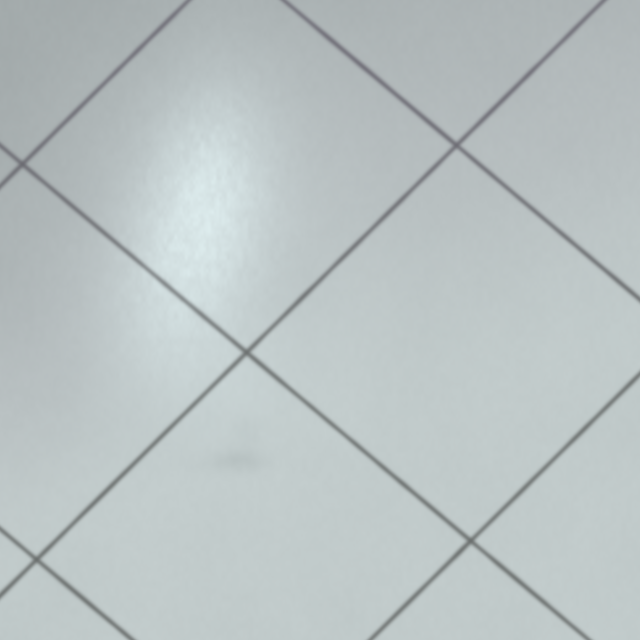
Reproduce this texture procedurally as a Shadertoy shader.

```glsl
float hash(vec2 p) {
    vec3 h = fract(vec3(p.xyx) * 0.1031);
    h += dot(h, h.yzx + 33.33);
    return fract((h.x + h.y) * h.z);
}

float valueNoise(vec2 p) {
    vec2 cell = floor(p), f = fract(p);
    f = f * f * (3.0 - 2.0 * f);
    float low = mix(hash(cell), hash(cell + vec2(1, 0)), f.x);
    float high = mix(hash(cell + vec2(0, 1)), hash(cell + vec2(1, 1)), f.x);
    return mix(low, high, f.y);
}

// Noise in the range -1 to 1, summed over octaves
float fractalNoise(vec2 p, int octaves) {
    float sum = 0.0, weight = 0.5;
    for (int i = 0; i < octaves; i++) {
        sum += weight * (2.0 * valueNoise(p) - 1.0);
        p = p * 2.03 + 17.1;
        weight *= 0.5;
    }
    return sum;
}

// Soft elliptical spot with a sideways lean
float softSpot(vec2 p, vec2 center, vec2 radius, float lean) {
    vec2 d = p - center;
    d.x -= lean * d.y;
    d /= radius;
    return exp(-dot(d, d));
}

// Distances to the two families of lines of a skewed grid
vec2 gridDistance(vec2 q, vec2 sideA, vec2 sideB) {
    float area = abs(sideA.x * sideB.y - sideA.y * sideB.x);
    vec2 nearest = abs(fract(q + 0.5) - 0.5);
    return nearest * area / vec2(length(sideB), length(sideA));
}

// Bell-shaped line profile, never narrower than a pixel
float groutLine(float d, float width, float pixel) {
    float w = max(width, 0.8 * pixel);
    return exp(-d * d / (w * w));
}

// Ambient light: dim at the top left, brighter toward the bottom
vec3 floorColor(vec2 p) {
    const vec3 dimGray = vec3(0.635, 0.664, 0.667);
    const vec3 midGray = vec3(0.706, 0.734, 0.740);
    const vec3 paleGray = vec3(0.752, 0.790, 0.790);
    float light = 1.20 - 0.90 * p.y + 0.36 * p.x;
    light -= 0.16 * softSpot(p, vec2(0.0, 0.55), vec2(0.20, 0.30), 0.0);
    light -= 0.10 * softSpot(p, vec2(1.0, 0.80), vec2(0.35, 0.35), 0.0);
    vec3 color = mix(dimGray, midGray, smoothstep(0.25, 0.75, light));
    return mix(color, paleGray, smoothstep(0.62, 1.10, light));
}

// Lamp reflection, scattered by the rough surface
float glare(vec2 p) {
    float core = softSpot(p, vec2(0.325, 0.70), vec2(0.095, 0.155), 0.08);
    float tail = softSpot(p, vec2(0.27, 0.54), vec2(0.095, 0.13), 0.15);
    float halo = softSpot(p, vec2(0.32, 0.62), vec2(0.21, 0.32), 0.05);
    float foot = softSpot(p, vec2(0.37, 0.40), vec2(0.10, 0.09), 0.0);
    float streaks = fractalNoise(p * vec2(120.0, 75.0), 2);
    float strength = 0.57 * core + 0.32 * tail + 0.20 * halo + 0.10 * foot;
    return strength * (1.0 + 0.24 * streaks);
}

void mainImage(out vec4 fragColor, in vec2 fragCoord) {
    vec2 p = fragCoord / iResolution.xy;
    float pixel = 1.0 / min(iResolution.x, iResolution.y);

    // Skewed tile lattice
    const vec2 corner = vec2(0.3854, 0.4492);
    const vec2 sideA = vec2(0.3503, -0.2943);
    const vec2 sideB = vec2(0.3281, 0.3236);
    vec2 q = inverse(mat2(sideA, sideB)) * (p - corner);

    // Tile surface: small tone shifts, mottling and grain
    vec3 color = floorColor(p);
    color += 0.006 * (hash(floor(q) + 40.0) - 0.5);
    color += 0.010 * fractalNoise(p * 9.0, 2);
    color += 0.008 * fractalNoise(p * vec2(120.0, 90.0), 2);

    // Reflection
    const vec3 glareColor = vec3(0.875, 0.935, 0.940);
    float shine = clamp(glare(p), 0.0, 1.0);
    color = mix(color, glareColor, shine);

    // Faint scuffs
    float scuff = softSpot(p, vec2(0.375, 0.281), vec2(0.032, 0.017), 0.0);
    scuff += 0.4 * softSpot(p, vec2(0.355, 0.277), vec2(0.070, 0.016), 0.0);
    scuff += 0.4 * softSpot(p, vec2(0.385, 0.320), vec2(0.022, 0.030), 0.0);
    color -= 0.040 * scuff * (1.0 + 0.5 * fractalNoise(p * 45.0, 2));

    // Grout: violet where dim, olive gray below, uneven along its length
    const vec3 violetGrout = vec3(0.410, 0.400, 0.440);
    const vec3 oliveGrout = vec3(0.385, 0.400, 0.395);
    vec3 groutColor = mix(oliveGrout, violetGrout, smoothstep(0.35, 0.95, p.y));
    groutColor = mix(groutColor, glareColor, 0.20 * shine);
    float wear = fractalNoise(p * 28.0, 2);
    float width = 0.0044 + 0.0006 * wear;
    vec2 d = gridDistance(q, sideA, sideB);
    float lineA = groutLine(d.x, width, pixel);
    float lineB = groutLine(d.y, width, pixel);
    float grout = 1.0 - (1.0 - 0.76 * lineA) * (1.0 - 0.76 * lineB);
    color = mix(color, groutColor, grout * (0.97 + 0.16 * wear));

    fragColor = vec4(clamp(color, 0.0, 1.0), 1.0);
}
```
